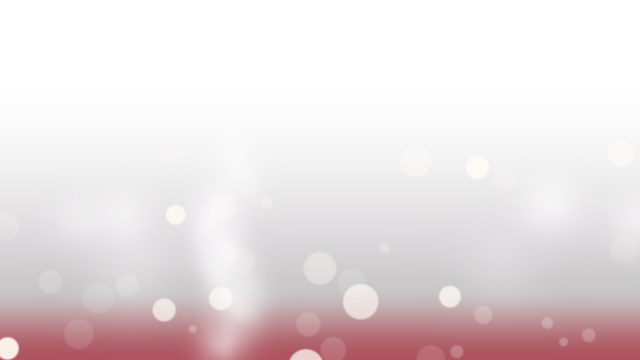
Reproduce this background procedurally as a WebGL 1 fragment shader.

```glsl
precision highp float;
// Pale bokeh backdrop: white fades through grey into a crimson floor.
// A noisy white plume, wide hazes and translucent discs are layered over it.
// Space is measured in canvas heights, with the origin at the lower left.

uniform vec2 u_resolution;

const vec3 CRIMSON = vec3(0.68, 0.33, 0.37);
const vec3 WARM_WHITE = vec3(1.0, 0.985, 0.965);
const vec3 COOL_WHITE = vec3(1.0, 0.995, 1.0);
const int SCATTER_COUNT = 22;
const int PLUME_STEPS = 9;

float hash(float n) {
  return fract(sin(n * 12.9898) * 4375.85);
}

vec2 gradientAt(vec2 cell) {
  float angle = 6.2832 * hash(dot(cell, vec2(1.0, 17.3)));
  return vec2(cos(angle), sin(angle));
}

float gradientNoise(vec2 p) {
  vec2 cell = floor(p);
  vec2 f = fract(p);
  vec2 w = f * f * f * (f * (f * 6.0 - 15.0) + 10.0);
  float a = dot(gradientAt(cell), f);
  float b = dot(gradientAt(cell + vec2(1.0, 0.0)), f - vec2(1.0, 0.0));
  float c = dot(gradientAt(cell + vec2(0.0, 1.0)), f - vec2(0.0, 1.0));
  float d = dot(gradientAt(cell + 1.0), f - 1.0);
  return mix(mix(a, b, w.x), mix(c, d, w.x), w.y);
}

// White to grey, then grey to crimson near the floor
vec3 backdrop(float height) {
  float shade = pow(clamp((0.78 - height) / 0.57, 0.0, 1.0), 1.6);
  vec3 grey = 1.0 - vec3(0.212, 0.217, 0.213) * min(shade, 1.0);
  grey.g -= 0.012 * shade * (1.0 - shade);
  return mix(grey, CRIMSON, 1.0 - smoothstep(0.0, 0.21, height));
}

float disc(vec2 p, vec2 center, float radius, float blur) {
  float edge = max(blur, 1.0 / u_resolution.y);
  return 1.0 - smoothstep(radius - edge, radius + edge, length(p - center));
}

float haze(vec2 p, vec2 center, float radius) {
  vec2 q = (p - center) / radius;
  return exp(-dot(q, q));
}

vec3 addDisc(vec3 base, vec2 p, vec2 center, float radius, float opacity) {
  return mix(base, WARM_WHITE, opacity * disc(p, center, radius, 0.0045));
}

vec3 addHaze(vec3 base, vec2 p, vec2 center, float radius, float opacity) {
  return mix(base, COOL_WHITE, opacity * haze(p, center, radius));
}

// Overlapping puffs that follow a swaying vertical path
float plume(vec2 p) {
  float clear = 1.0;
  for (int i = 0; i < PLUME_STEPS; i++) {
    float n = float(i);
    float height = 0.03 + 0.068 * n;
    float sway = 0.63 + 0.032 * cos((height - 0.54) * 15.7);
    float opacity = 0.35 + 0.35 * haze(vec2(height), vec2(0.28), 0.2);
    vec2 center = vec2(sway + 0.03 * (hash(n + 3.0) - 0.5), height);
    clear *= 1.0 - opacity * haze(p, center, 0.066);
  }
  float wisps = 1.0 + 0.4 * gradientNoise(p * 13.0);
  return clamp((1.0 - clear) * wisps, 0.0, 1.0);
}

// Faint discs, one per column, denser towards the floor
vec3 scatterDiscs(vec3 base, vec2 p, float width) {
  vec3 color = base;
  for (int i = 0; i < SCATTER_COUNT; i++) {
    float n = float(i);
    float x = (n + hash(n + 11.0)) / float(SCATTER_COUNT) * width;
    float y = 0.62 * pow(hash(n + 37.0), 1.4);
    float radius = mix(0.009, 0.046, hash(n + 71.0));
    float opacity = mix(0.32, 0.1, radius / 0.046);
    color = addDisc(color, p, vec2(x, y), radius, opacity);
  }
  return color;
}

void main() {
  vec2 p = gl_FragCoord.xy / u_resolution.y;
  float width = u_resolution.x / u_resolution.y;
  vec3 color = backdrop(p.y);

  // Wide hazes on both sides
  color = addHaze(color, p, vec2(0.22, 0.39), 0.07, 0.35);
  color = addHaze(color, p, vec2(0.34, 0.40), 0.075, 0.5);
  color = addHaze(color, p, vec2(0.37, 0.26), 0.12, 0.3);
  color = addHaze(color, p, vec2(1.53, 0.435), 0.08, 0.6);
  color = addHaze(color, p, vec2(1.39, 0.26), 0.11, 0.2);
  color = addHaze(color, p, vec2(width, 0.39), 0.08, 0.5);
  color = mix(color, COOL_WHITE, plume(p));
  color = scatterDiscs(color, p, width);

  // Focal discs that anchor the composition
  color = addDisc(color, p, vec2(0.021, 0.032), 0.031, 0.92);
  color = addDisc(color, p, vec2(0.456, 0.139), 0.032, 0.68);
  color = addDisc(color, p, vec2(0.488, 0.403), 0.027, 0.85);
  color = addDisc(color, p, vec2(0.613, 0.171), 0.032, 0.7);
  color = addDisc(color, p, vec2(0.850, -0.019), 0.049, 0.75);
  color = addDisc(color, p, vec2(0.889, 0.255), 0.045, 0.38);
  color = addDisc(color, p, vec2(1.002, 0.162), 0.049, 0.65);
  color = addDisc(color, p, vec2(1.155, 0.553), 0.044, 0.5);
  color = addDisc(color, p, vec2(1.250, 0.176), 0.030, 0.75);
  color = addDisc(color, p, vec2(1.326, 0.535), 0.032, 0.85);
  color = addDisc(color, p, vec2(1.725, 0.574), 0.037, 0.6);
  gl_FragColor = vec4(color, 1.0);
}
```
